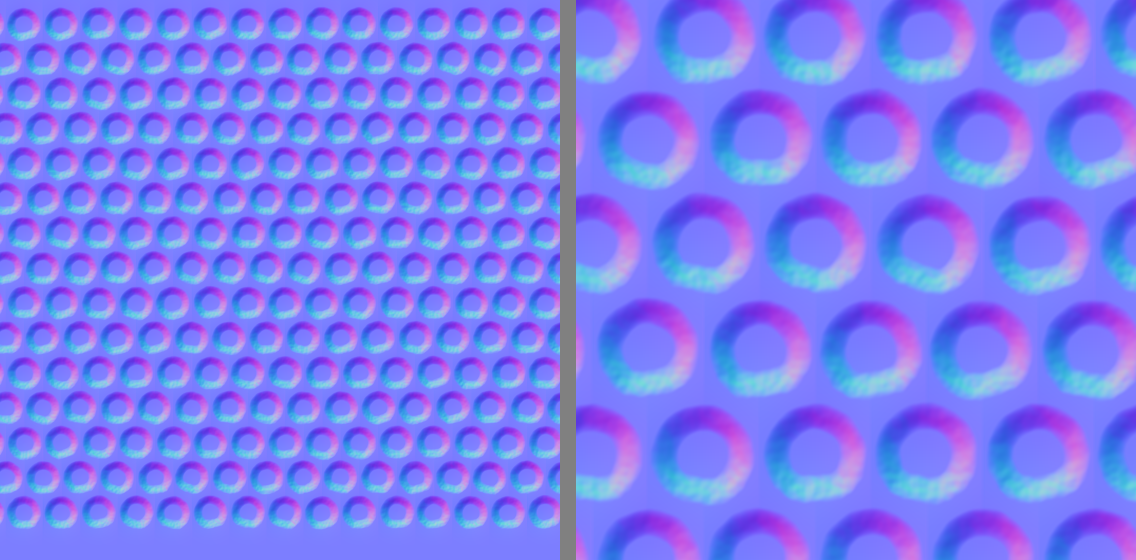
Left, the full canvas; right, a detail of the centre.
Reproduce this texture map procedurally as a WebGL 2 fragment shader.

```glsl
#version 300 es
precision highp float;
// Tangent-space normal map of staggered rows of soft, slightly worn round studs.

uniform vec2 u_resolution;
out vec4 fragColor;

const vec2 PITCH = vec2(0.0665, 0.0623);       // stud spacing across and down
const vec2 FIRST_STUD = vec2(0.0435, 0.9565);  // centre of the top left stud
const float LAST_ROW = 14.0;
const float FLAT_RADIUS = 0.0145;              // where the rim starts to fall
const float OUTER_RADIUS = 0.0310;             // where the rim meets the sheet
const float STUD_HEIGHT = 0.0082;
const float SKIRT_HEIGHT = 0.0022;             // faint wide swelling round a stud
const vec2 BASE_TILT = vec2(-0.025, -0.015);

vec2 hash2(vec2 p) {
    vec2 q = vec2(dot(p, vec2(127.1, 311.7)), dot(p, vec2(269.5, 183.3)));
    return fract(sin(q) * 43758.5453);
}

vec2 latticeGradient(vec2 cell) {
    float angle = 6.28318 * hash2(cell).x;
    return vec2(cos(angle), sin(angle));
}

float gradientNoise(vec2 p) {
    vec2 i = floor(p), f = fract(p);
    vec2 w = f * f * f * (f * (f * 6.0 - 15.0) + 10.0);
    vec2 e = vec2(1.0, 0.0);
    float a = dot(latticeGradient(i), f);
    float b = dot(latticeGradient(i + e.xy), f - e.xy);
    float c = dot(latticeGradient(i + e.yx), f - e.yx);
    float d = dot(latticeGradient(i + e.xx), f - e.xx);
    return mix(mix(a, b, w.x), mix(c, d, w.x), w.y);
}

float smoothMax(float a, float b, float k) {
    float h = max(k - abs(a - b), 0.0) / k;
    return max(a, b) + 0.25 * h * h * k;
}

// Radial distance in one stud, with a flattened lower side and a lumpy rim
float studDistance(vec2 p, vec2 id) {
    vec2 seed = hash2(id + 7.0);
    float tilt = (seed.x - 0.5) * 0.7;
    float chord = dot(p, vec2(sin(tilt), -cos(tilt))) + mix(0.0015, 0.0035, seed.y);
    float d = smoothMax(length(p), chord, 0.004);
    float lower = smoothstep(0.0, -0.022, p.y);
    float broad = gradientNoise(p * 75.0 + seed * 90.0);
    float fine = gradientNoise(p * 190.0 + seed.yx * 70.0);
    return d + 0.0012 * broad + mix(0.0003, 0.0010, lower) * fine;
}

float studHeight(vec2 p, vec2 id) {
    float d = studDistance(p, id);
    float body = 1.0 - smoothstep(FLAT_RADIUS, OUTER_RADIUS, d);
    float skirt = exp(-dot(p, p) / 0.0009);
    return STUD_HEIGHT * body + SKIRT_HEIGHT * skirt;
}

// Sum of the nearest stud in each of three neighbouring rows
float sheetHeight(vec2 uv) {
    float nearRow = round((FIRST_STUD.y - uv.y) / PITCH.y);
    float height = 0.0;
    for (int k = -1; k <= 1; k++) {
        float row = nearRow + float(k);
        if (row < 0.0 || row > LAST_ROW) continue;
        float startX = FIRST_STUD.x + 0.5 * PITCH.x * mod(row, 2.0);
        float column = round((uv.x - startX) / PITCH.x);
        vec2 id = vec2(column, row);
        vec2 centre = vec2(startX + column * PITCH.x, FIRST_STUD.y - row * PITCH.y);
        vec2 jitter = (hash2(id) - 0.5) * 0.0020;
        height += studHeight(uv - centre - jitter, id);
    }
    return height;
}

vec2 heightSlope(vec2 uv, float stepSize) {
    vec2 e = vec2(stepSize, 0.0);
    float dx = sheetHeight(uv + e.xy) - sheetHeight(uv - e.xy);
    float dy = sheetHeight(uv + e.yx) - sheetHeight(uv - e.yx);
    return vec2(dx, dy) / (2.0 * stepSize);
}

void main() {
    vec2 uv = gl_FragCoord.xy / u_resolution;
    vec2 slope = heightSlope(uv, 0.0010);
    // Green grows downhill toward the bottom of the canvas
    vec3 normal = normalize(vec3(vec2(-slope.x, slope.y) + BASE_TILT, 1.0));
    fragColor = vec4(normal * 0.5 + 0.5, 1.0);
}
```
